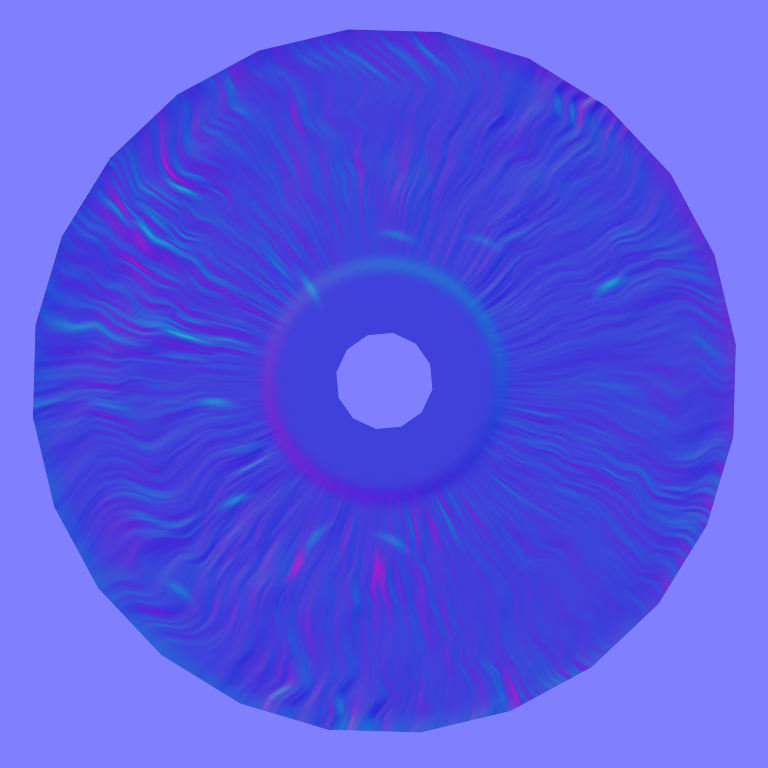
This texture map is drawn by a WebGL 2 fragment shader. Its source:

```glsl
#version 300 es
precision highp float;
// Tangent-space normal map of an iris: a faceted disc with a faceted pupil hole.
// Wavy radial fibres are a height field in polar noise; its gradient tints red
// and green, together with a collar step around the pupil and a falling rim.

uniform vec2 u_resolution;
out vec4 outColor;

const float TAU = 6.2831853;
const vec2 CENTER = vec2(0.5005, 0.504);
const vec3 FLAT_COLOR = vec3(0.5, 0.5, 1.0);
const vec3 IRIS_COLOR = vec3(0.25, 0.25, 0.855);
const float IRIS_RADIUS = 0.460, IRIS_SIDES = 24.0, IRIS_TURN = 0.103;
const float PUPIL_RADIUS = 0.0635, PUPIL_SIDES = 12.0, PUPIL_TURN = 0.349;
const float COLLAR_RADIUS = 0.152, COLLAR_WIDTH = 0.011, COLLAR_SLOPE = 0.17;
const float RIM_SLOPE = 0.12;
const float FIBRE_DEPTH = 0.0031;
const float WANDER = 0.024;       // sideways drift of fibres, in turns
const float SAMPLE_STEP = 0.0009;
const vec2 ACCENT_SIZE = vec2(0.021, 0.0055);

// Folds standing out of the fibres: x, y, direction, strength (below 0: magenta)
const vec4 ACCENTS[11] = vec4[11](
  vec4(0.306, 0.349, 0.40, 0.30), vec4(0.410, 0.301, 0.90, 0.22),
  vec4(0.512, 0.296, -0.50, 0.20), vec4(0.387, 0.264, 1.15, -0.42),
  vec4(0.492, 0.258, 1.50, -0.36), vec4(0.794, 0.629, 0.50, 0.32),
  vec4(0.518, 0.694, -0.25, 0.20), vec4(0.234, 0.232, -0.65, 0.18),
  vec4(0.280, 0.477, -0.05, 0.28), vec4(0.404, 0.625, -0.95, 0.22),
  vec4(0.630, 0.687, -0.35, 0.15));

float hash(vec2 cell) {
  vec3 q = fract(vec3(cell.xyx) * 0.1031);
  q += dot(q, q.yzx + 33.33);
  return fract((q.x + q.y) * q.z);
}

// Value noise over (turn, radius), seamless around the circle
float polarNoise(vec2 polar, float cells, float radialRate) {
  vec2 q = polar * vec2(cells, radialRate);
  vec2 i = floor(q), f = fract(q);
  f = f * f * (3.0 - 2.0 * f);
  float x0 = mod(i.x, cells), x1 = mod(i.x + 1.0, cells);
  i.y += cells;  // a separate pattern for each layer
  return mix(mix(hash(vec2(x0, i.y)), hash(vec2(x1, i.y)), f.x),
             mix(hash(vec2(x0, i.y + 1.0)), hash(vec2(x1, i.y + 1.0)), f.x), f.y);
}

vec2 toPolar(vec2 p) {
  return vec2(atan(p.y, p.x) / TAU + 0.5, length(p));
}

float fibreHeight(vec2 p) {
  vec2 polar = toPolar(p);
  float loose = smoothstep(0.14, 0.34, polar.y);
  polar.x += WANDER * loose * (polarNoise(polar, 15.0, 13.0) - 0.5);
  polar.x += 0.3 * WANDER * loose * (polarNoise(polar, 36.0, 34.0) - 0.5);
  float h = 0.9 * polarNoise(polar, 34.0, 13.0);
  h += 0.75 * polarNoise(polar, 92.0, 14.0);
  h += 0.45 * polarNoise(polar, 181.0, 19.0);
  h += 0.16 * polarNoise(polar, 367.0, 25.0);
  return h * polar.y / 0.3;
}

vec2 fibreSlope(vec2 p) {
  float h = fibreHeight(p);
  vec2 e = vec2(SAMPLE_STEP, 0.0);
  return vec2(fibreHeight(p + e.xy) - h, fibreHeight(p + e.yx) - h) / SAMPLE_STEP;
}

float polygonDistance(vec2 p, float radius, float sides, float turn) {
  float sector = TAU / sides;
  float a = mod(atan(p.y, p.x) - turn, sector) - 0.5 * sector;
  return length(p) * cos(a) - radius * cos(0.5 * sector);
}

float coverage(float d) {
  float pixel = 1.0 / u_resolution.y;
  return 1.0 - smoothstep(-0.6 * pixel, 0.6 * pixel, d);
}

// Leaves rises as they are and flattens dips
float softenDip(float v) {
  return v > 0.0 ? v : -0.14 * (1.0 - exp(v / 0.14));
}

vec2 accentTint(vec2 uv) {
  vec2 tint = vec2(0.0);
  for (int i = 0; i < ACCENTS.length(); i++) {
    vec4 a = ACCENTS[i];
    vec2 along = vec2(cos(a.z), sin(a.z)), d = uv - a.xy;
    vec2 q = vec2(dot(d, along), dot(d, vec2(-along.y, along.x))) / ACCENT_SIZE;
    q.y += 0.45 * q.x * q.x * sign(a.w);
    float glow = a.w * exp(-dot(q, q));
    tint += glow > 0.0 ? glow * vec2(-0.4, 1.0) : glow * vec2(-1.0, 0.3);
  }
  return tint;
}

void main() {
  vec2 uv = gl_FragCoord.xy / u_resolution.y;
  vec2 p = uv - CENTER;
  vec2 polar = toPolar(p);
  float r = polar.y;

  // Fibres, stronger in scattered patches and absent on the smooth inner ring
  float patchy = polarNoise(polar, 25.0, 11.0);
  float strength = mix(0.35, 1.75, patchy * patchy) * smoothstep(0.138, 0.19, r);
  vec2 slope = fibreSlope(p) * FIBRE_DEPTH * strength;

  // Collar step and falling rim, both along the radius
  float collar = (r - COLLAR_RADIUS) / COLLAR_WIDTH;
  float radial = COLLAR_SLOPE * exp(-collar * collar);
  radial -= RIM_SLOPE * smoothstep(0.425, 0.462, r);
  slope += radial * p / max(r, 0.001);

  // Slope to colour: red faces left and down, green faces up and right
  vec2 tint = vec2(-dot(slope, vec2(0.9, 0.35)), dot(slope, vec2(0.35, 0.9)));
  tint = vec2(softenDip(tint.x), softenDip(tint.y)) + accentTint(uv);
  vec3 iris = IRIS_COLOR + vec3(tint, -0.12 * length(tint));

  float disc = coverage(polygonDistance(p, IRIS_RADIUS, IRIS_SIDES, IRIS_TURN));
  float pupil = coverage(polygonDistance(p, PUPIL_RADIUS, PUPIL_SIDES, PUPIL_TURN));
  vec3 color = mix(FLAT_COLOR, clamp(iris, 0.06, 0.95), disc * (1.0 - pupil));
  outColor = vec4(color, 1.0);
}
```
